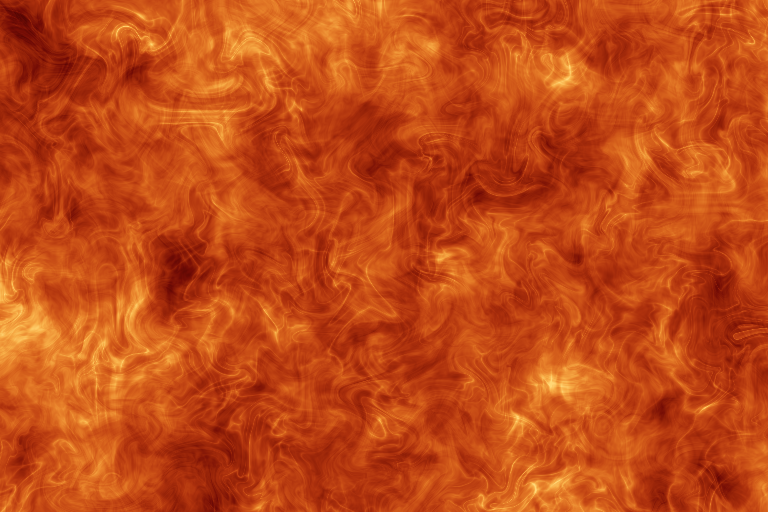
This texture is drawn by a Shadertoy shader. Its source:

```glsl
// Draws a wall of rolling fire: layered orange wisps with short curling filaments and dark pockets.

const int STOPS = 9;
const vec3 FLAME[STOPS] = vec3[STOPS](
    vec3(0.32, 0.02, 0.01),
    vec3(0.46, 0.05, 0.02),
    vec3(0.58, 0.13, 0.03),
    vec3(0.68, 0.19, 0.05),
    vec3(0.77, 0.28, 0.08),
    vec3(0.84, 0.38, 0.11),
    vec3(0.91, 0.51, 0.17),
    vec3(0.97, 0.68, 0.28),
    vec3(1.00, 0.84, 0.46));

float hash(vec2 cell) {
    return fract(sin(dot(cell, vec2(127.1, 311.7))) * 43758.5);
}

// Value noise with a quintic fade, so that its slope is smooth too
float noise(vec2 p) {
    vec2 cell = floor(p);
    vec2 f = fract(p);
    vec2 fade = f * f * f * (f * (f * 6.0 - 15.0) + 10.0);
    float low = mix(hash(cell), hash(cell + vec2(1, 0)), fade.x);
    float high = mix(hash(cell + vec2(0, 1)), hash(cell + vec2(1, 1)), fade.x);
    return mix(low, high, fade.y);
}

vec2 rotate(vec2 p, float angle) {
    float c = cos(angle), s = sin(angle);
    return vec2(c * p.x - s * p.y, s * p.x + c * p.y);
}

// Octaves of noise, centred on zero
float fbm(vec2 p, int octaves, float gain) {
    float sum = 0.0, total = 0.0, weight = 1.0;
    for (int i = 0; i < octaves; i++) {
        sum += weight * (noise(p) - 0.5);
        total += weight;
        weight *= gain;
        p = rotate(p, 0.65) * 2.03 + 17.3;
    }
    return sum / total;
}

// Divergence-free flow around the hills of the noise
vec2 curl(vec2 p) {
    const vec2 e = vec2(0.05, 0.0);
    float dx = noise(p + e.xy) - noise(p - e.xy);
    float dy = noise(p + e.yx) - noise(p - e.yx);
    return vec2(dy, -dx) / (2.0 * e.x);
}

// Stirs the plane with ever smaller eddies
vec2 stir(vec2 p, float frequency, float strength) {
    for (int i = 0; i < 4; i++) {
        float turn = 0.9 * float(i);
        vec2 eddy = curl(rotate(p, turn) * frequency + 9.7 * float(i));
        p += rotate(eddy, -turn) * strength / frequency;
        frequency *= 1.6;
    }
    return p;
}

// Bright thin line along the middle contour of the noise, centred on zero
float filament(vec2 p, float sharpness) {
    float ridge = 1.0 - abs(2.0 * noise(p) - 1.0);
    return pow(ridge, sharpness) - 1.9 / (sharpness + 1.0);
}

// One translucent sheet of flame: soft streaks, with filaments in short patches
float sheet(vec2 p, float frequency, float seed) {
    vec2 flow = stir(p + seed, frequency, 0.37);
    vec2 streak = rotate(flow, 0.3) * vec2(1.35, 0.75);
    float patches = smoothstep(0.35, 0.8, noise(p * vec2(11.0, 9.0) + seed));
    float lines = filament(streak * frequency * 2.6, 6.0)
                + 0.8 * filament(streak * frequency * 4.7 + seed, 5.0);
    return fbm(streak * frequency * 1.8 + seed, 5, 0.72)
         + mix(0.07, 0.42, patches) * lines;
}

vec3 flameColor(float heat) {
    float x = clamp(heat, 0.0, 0.999) * float(STOPS - 1);
    int i = int(x);
    return mix(FLAME[i], FLAME[i + 1], fract(x));
}

void mainImage(out vec4 fragColor, in vec2 fragCoord) {
    vec2 p = fragCoord / iResolution.y;

    // Large hot and cool regions with ragged borders
    vec2 ragged = stir(p + 8.4, 9.0, 0.25);
    float broad = fbm(ragged * 3.3, 5, 0.68);

    // Two sheets of different scale lie over each other
    float wisps = 0.50 * sheet(p, 5.0, 3.1) + 0.50 * sheet(p, 8.0, 21.7);

    float heat = 0.54 + 1.00 * broad + 0.85 * wisps;
    fragColor = vec4(flameColor(heat), 1.0);
}
```
